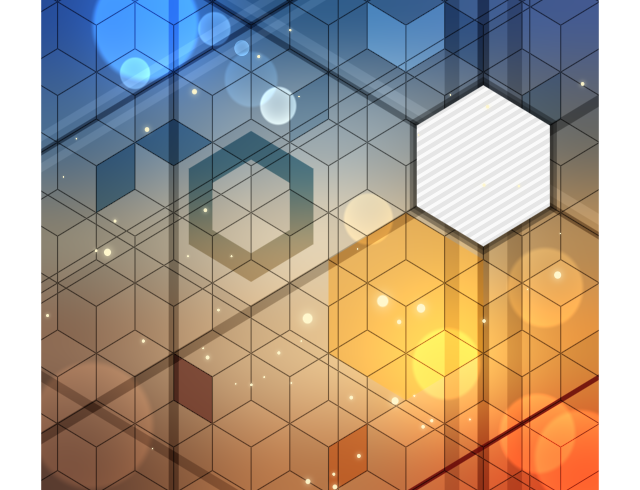
This background is drawn by a WebGL 1 fragment shader. Its source:

```glsl
precision highp float;
// Panel of outlined cubes and hexagons over a blue-to-orange gradient with bokeh lights.

uniform vec2 u_resolution;

#define PANEL_HALF_WIDTH 0.569
#define VIEW_SCALE vec2(12.66, 12.07)
#define VIEW_CENTRE vec2(1.78, -1.95)
#define LINE_HALF 0.012
#define LINE_STRENGTH 0.72
#define FACE_CONTRAST 0.09
#define STRIPE_PERIOD 0.2
#define SPARK_COUNT 44
#define ROOT3 1.73205

const vec2 RISING = vec2(-0.5, 0.866), FALLING = vec2(0.5, 0.866);
float aa, kind;
vec2 p, cell;

float hash(vec2 s) { return fract(sin(dot(s, vec2(127.1, 311.7))) * 43758.5); }
float inside(float d) { return 1.0 - smoothstep(-aa, aa, d); }
float band(float d, float halfWidth) { return inside(abs(d) - halfWidth); }

float hexagon(vec2 q, float apothem) {
  q = abs(q);
  return max(q.x, dot(q, FALLING)) - apothem;
}

vec2 nearestCell() {
  vec2 grid = vec2(2.0, 2.0 * ROOT3);
  vec2 a = grid * floor(p / grid + 0.5);
  vec2 b = grid * (floor(p / grid) + 0.5);
  return distance(p, a) < distance(p, b) ? a : b;
}

float cubeEdge(vec2 q) {
  float spokes = min(q.y < 0.0 ? abs(q.x) : 1.0, abs(0.866 * q.y - 0.5 * abs(q.x)));
  return min(abs(hexagon(q, 1.0)), spokes);
}

// Face kinds: 0 top, 1 left, 2 right; rows count upward
float face(float column, float row, float wanted) {
  return step(distance(cell, vec2(column, row * ROOT3)) + abs(kind - wanted), 0.1);
}

vec3 across(vec3 left, vec3 middle, vec3 right, float x) {
  return mix(mix(left, middle, smoothstep(0.0, 0.5, x)), right, smoothstep(0.5, 1.0, x));
}

vec3 background(float x, float y) {
  vec3 c = across(vec3(0.15, 0.3, 0.6), vec3(0.18, 0.35, 0.52), vec3(0.27, 0.36, 0.58), x);
  c = mix(c, across(vec3(0.28, 0.41, 0.54), vec3(0.6, 0.66, 0.69), vec3(0.42, 0.42, 0.4), x), smoothstep(0.0, 0.3, y));
  c = mix(c, across(vec3(0.54, 0.51, 0.44), vec3(0.85, 0.79, 0.68), vec3(0.72, 0.55, 0.34), x), smoothstep(0.25, 0.5, y));
  c = mix(c, across(vec3(0.54, 0.41, 0.32), vec3(0.89, 0.75, 0.56), vec3(0.86, 0.55, 0.24), x), smoothstep(0.48, 0.7, y));
  return mix(c, across(vec3(0.36, 0.24, 0.19), vec3(0.74, 0.48, 0.29), vec3(0.88, 0.28, 0.13), x), smoothstep(0.7, 1.0, y));
}

float disc(float x, float y, float radius) {
  float d = distance(p, vec2(x, y)) / radius;
  return (1.0 - smoothstep(0.9, 1.04, d)) * (0.6 + 0.4 * d * d);
}

float glow(float x, float y, float radius) {
  vec2 d = (p - vec2(x, y)) / radius;
  return exp(-dot(d, d));
}

float spark(float x, float y, float radius) {
  float d = distance(p, vec2(x, y)) / radius;
  return 1.0 - smoothstep(0.6, 1.1, d) + 0.4 * exp(-0.4 * d * d);
}

void main() {
  vec2 q = (gl_FragCoord.xy - 0.5 * u_resolution) / u_resolution.y;
  p = q * VIEW_SCALE + VIEW_CENTRE;
  aa = 0.8 * VIEW_SCALE.y / u_resolution.y;
  vec3 col = background(0.5 + 0.5 * q.x / PANEL_HALF_WIDTH, 0.5 - q.y);
  float rise = dot(p, RISING), fall = dot(p, FALLING);

  // Cube faces
  cell = nearestCell();
  vec2 local = p - cell;
  kind = local.y > abs(local.x) / ROOT3 ? 0.0 : (local.x < 0.0 ? 1.0 : 2.0);
  vec2 id = floor(cell / vec2(1.0, ROOT3) + 0.5);
  col *= 1.0 + FACE_CONTRAST * (hash(id + 7.3 * kind) - 0.5);
  float dark = face(-4.0, 0.0, 2.0) + face(-2.0, 0.0, 0.0);
  dark += 0.5 * (face(6.0, 2.0, 1.0) + face(1.0, 1.0, 2.0) + face(7.0, 1.0, 2.0));
  col = mix(col, col * vec3(0.38, 0.62, 0.78), 0.8 * dark);
  col = mix(col, vec3(0.42, 0.2, 0.15), 0.75 * face(-1.0, -3.0, 1.0));
  col = mix(col, vec3(0.72, 0.3, 0.08), 0.65 * face(2.0, -4.0, 2.0));
  col += vec3(0.1, 0.17, 0.22) * (face(4.0, 2.0, 1.0) + face(4.0, 2.0, 2.0));

  // Amber hexagon and teal ring
  col = mix(col, vec3(0.93, 0.66, 0.25), 0.7 * inside(hexagon(p - vec2(4.0, -2.0 * ROOT3), 2.0)));
  vec2 r = p + vec2(0.0, 1.0);
  vec3 tint = mix(vec3(0.8, 0.74, 0.62), vec3(0.42, 0.62, 0.7), smoothstep(-1.6, 1.2, r.y));
  col = mix(col, col * tint, inside(hexagon(r, 1.61)) - inside(hexagon(r, 1.0)));

  // Soft lights and bokeh discs
  col += vec3(0.2, 0.2, 0.04) * glow(5.2, -4.7, 2.2) + vec3(0.05, 0.16, 0.35) * glow(-2.4, 3.6, 1.7);
  col += vec3(0.1, 0.25, 0.36) * disc(-2.72, 3.47, 1.4) + vec3(0.06, 0.1, 0.13) * disc(0.0, 2.13, 0.7);
  col += vec3(0.18, 0.25, 0.28) * (disc(-3.0, 2.28, 0.4) + disc(-0.95, 3.37, 0.43) + disc(-0.24, 2.9, 0.2));
  col += vec3(0.38, 0.38, 0.34) * disc(0.7, 1.48, 0.48) + vec3(0.13, 0.08, 0.05) * disc(-4.1, -6.4, 1.6);
  col += vec3(0.15, 0.12, 0.05) * (disc(3.03, -1.31, 0.65) + disc(7.6, -3.0, 1.0) + disc(5.05, -4.88, 0.9));
  col += vec3(0.25, 0.13, 0.06) * (disc(8.5, -7.2, 1.2) + disc(7.4, -6.6, 1.0));

  // Translucent beams
  float beams = 0.5 * band(p.x + 2.0, 0.13) + 0.6 * band(p.x - 6.0, 0.15) + 0.3 * band(abs(p.x - 6.0) - 0.81, 0.19);
  beams += 0.6 * band(rise - 3.0, 0.07) + 0.45 * band(rise + 3.1, 0.13);
  beams += 0.35 * band(fall + 7.2, 0.12) + 0.55 * band(fall - 3.0, 0.08);
  col = mix(col, col * col * 0.6, min(beams, 0.85));
  col += 0.06 * (band(abs(rise - 3.0) - 0.33, 0.1) + band(fall - 3.35, 0.12));
  col = mix(col, vec3(0.4, 0.03, 0.03), 0.85 * band(rise + 9.0, 0.06));

  // Outlines
  float line = min(cubeEdge(local), min(abs(p.x - 2.25), abs(p.x - 7.2)));
  line = min(line, min(abs(abs(rise) - 0.22), abs(fall + 3.25)));
  col = mix(col, col * col * 0.3, LINE_STRENGTH * band(line, LINE_HALF));

  // Striped white hexagon
  float d = hexagon(p - vec2(6.0, 0.0), 1.72);
  col *= 1.0 - 0.34 * inside(d - 0.18) - 0.17 * inside(d - 0.09);
  float stripe = smoothstep(0.2, 0.35, abs(fract(rise / STRIPE_PERIOD) - 0.5));
  col = mix(col, vec3(mix(0.9, 0.98, stripe)), inside(d));

  // Sparkles
  float sparks = spark(3.4, -3.33, 0.16) + spark(1.46, -3.76, 0.14) + spark(4.39, -3.51, 0.12);
  sparks += spark(-3.71, -2.13, 0.1) + spark(7.92, -2.69, 0.1) + spark(3.72, -5.79, 0.1);
  for (int i = 0; i < SPARK_COUNT; i++) {
    vec2 s = vec2(float(i), 3.7);
    float size = 0.02 + 0.06 * pow(hash(s + 41.3), 2.0);
    sparks += 0.7 * spark(14.4 * hash(s) - 5.4, 11.5 * hash(s + 19.1) - 8.0, size);
  }
  col = mix(col, vec3(1.0, 0.97, 0.8), min(sparks, 1.0));

  // White margins
  float margin = inside((PANEL_HALF_WIDTH - abs(q.x)) * VIEW_SCALE.x);
  gl_FragColor = vec4(mix(clamp(col, 0.0, 1.0), vec3(1.0), margin), 1.0);
}
```
